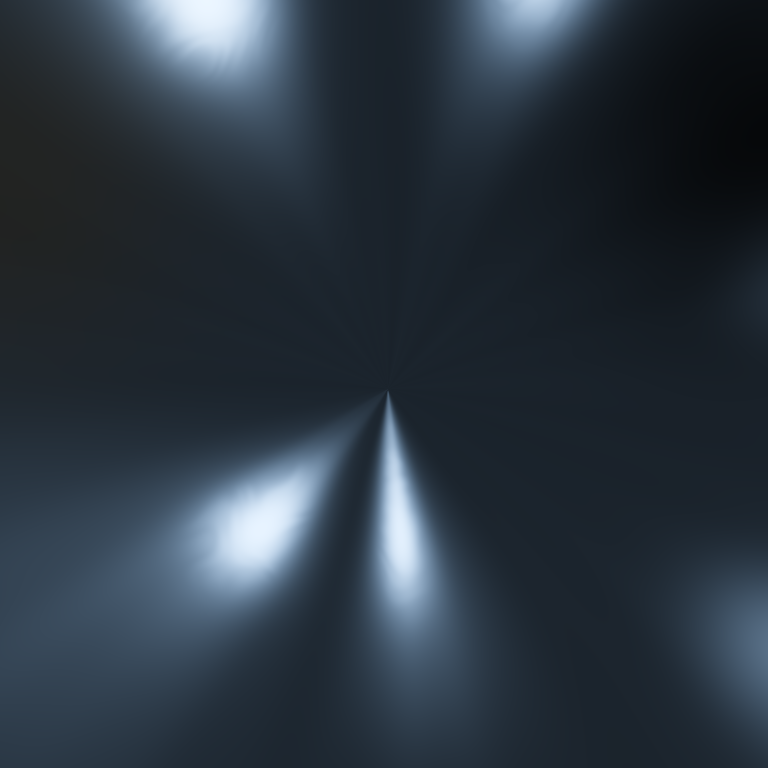
Give the GLSL for this background, as a WebGL 2 fragment shader.

```glsl
#version 300 es
precision highp float;

uniform vec2 u_resolution;
out vec4 outColor;

const vec2 APEX = vec2(0.505, 0.4935);
const float AMBIENT = 0.14;
const float STREAK_DEPTH = 0.07;
const float RIPPLE_DEPTH = 0.10;
const vec2 SHADOW_CENTER = vec2(0.99, 0.84);
const float SHADOW_SIZE = 0.27;
const float SHADOW_DEPTH = 0.105;
const vec2 WARM_CENTER = vec2(0.0, 0.77);
const float WARM_SIZE = 0.24;
const vec3 WARM_TINT = vec3(0.025, -0.005, -0.045);
const vec3 SHADE_TINT = vec3(0.75, 1.0, 1.25);
const vec3 LIGHT_SHIFT = vec3(0.22, 0.0, -0.22);

// Beam angle, clockwise width, counterclockwise width (degrees), gain
const int BEAMS = 12;
const vec4 SPREAD[BEAMS] = vec4[BEAMS](
  vec4(-132.0, 13.0, 12.0, 0.75), vec4(-135.0, 19.0, 16.0, 0.30),
  vec4(-85.0, 8.0, 8.0, 0.70), vec4(-84.0, 12.0, 16.0, 0.28),
  vec4(-88.0, 10.0, 11.0, 0.28), vec4(115.0, 8.0, 8.0, 0.80),
  vec4(113.0, 9.0, 16.0, 0.33), vec4(69.5, 6.5, 7.0, 0.60),
  vec4(72.0, 12.0, 9.0, 0.24), vec4(-33.0, 9.0, 9.0, 0.32),
  vec4(14.0, 8.0, 8.0, 0.10), vec4(-148.0, 22.0, 24.0, 0.13));

// Distance of the beam's peak, inner falloff, outer falloff
const vec3 REACH[BEAMS] = vec3[BEAMS](
  vec3(0.245, 0.10, 0.075), vec3(0.27, 0.19, 0.17),
  vec3(0.195, 0.11, 0.085), vec3(0.24, 0.20, 0.20),
  vec3(0.06, 0.06, 0.09), vec3(0.56, 0.085, 0.20),
  vec3(0.55, 0.20, 0.30), vec3(0.58, 0.09, 0.20),
  vec3(0.55, 0.18, 0.30), vec3(0.63, 0.13, 0.20),
  vec3(0.55, 0.09, 0.20), vec3(0.55, 0.25, 0.30));

float bell(float x) {
  return exp(-x * x);
}

vec2 hashGradient(vec2 cell) {
  float h = fract(sin(dot(cell, vec2(127.1, 311.7))) * 43758.5);
  return vec2(cos(6.2832 * h), sin(6.2832 * h));
}

float gradientNoise(vec2 p) {
  vec2 i = floor(p);
  vec2 f = p - i;
  vec2 s = f * f * f * (f * (f * 6.0 - 15.0) + 10.0);
  vec2 e = vec2(1.0, 0.0);
  float a = dot(hashGradient(i), f);
  float b = dot(hashGradient(i + e.xy), f - e.xy);
  float c = dot(hashGradient(i + e.yx), f - e.yx);
  float d = dot(hashGradient(i + e.xx), f - e.xx);
  return mix(mix(a, b, s.x), mix(c, d, s.x), s.y);
}

// Soft wedge of light with its own falloff on each side
float beam(float angle, float radius, vec4 spread, vec3 reach) {
  float turn = mod(angle - spread.x + 180.0, 360.0) - 180.0;
  float along = radius - reach.x;
  float width = turn < 0.0 ? spread.y : spread.z;
  float falloff = along < 0.0 ? reach.y : reach.z;
  return spread.w * bell(turn / width) * bell(along / falloff);
}

void main() {
  float side = min(u_resolution.x, u_resolution.y);
  vec2 uv = (gl_FragCoord.xy - 0.5 * u_resolution) / side + 0.5;
  vec2 p = uv - APEX;
  float radius = length(p);
  vec2 direction = p / max(radius, 0.0001);
  float angle = degrees(atan(p.y, p.x));

  // Beams
  float glow = 0.0;
  for (int i = 0; i < BEAMS; i++) {
    glow += beam(angle, radius, SPREAD[i], REACH[i]);
  }

  // Radial streaks and fine ripples on the lit metal
  float streak = gradientNoise(direction * 6.0 + radius * 0.8);
  float ripple = gradientNoise(uv * 30.0 + 3.0 * gradientNoise(uv * 13.0));
  float rim = smoothstep(0.25, 0.55, glow) * (1.0 - smoothstep(0.6, 1.1, glow));
  glow *= 1.0 + STREAK_DEPTH * streak + RIPPLE_DEPTH * ripple * rim;

  // Ambient shade and soft highlight limit
  float shadow = bell(length(uv - SHADOW_CENTER) / SHADOW_SIZE);
  float light = AMBIENT * (1.0 + STREAK_DEPTH * streak) - SHADOW_DEPTH * shadow;
  light = max(light + glow, 0.0);
  light /= pow(1.0 + pow(light, 6.0), 1.0 / 6.0);

  // Steel blue in the shade, near white in the highlights
  vec3 color = light * (SHADE_TINT + LIGHT_SHIFT * light * light);
  color += WARM_TINT * bell(length(uv - WARM_CENTER) / WARM_SIZE);
  outColor = vec4(clamp(color, 0.0, 1.0), 1.0);
}
```
